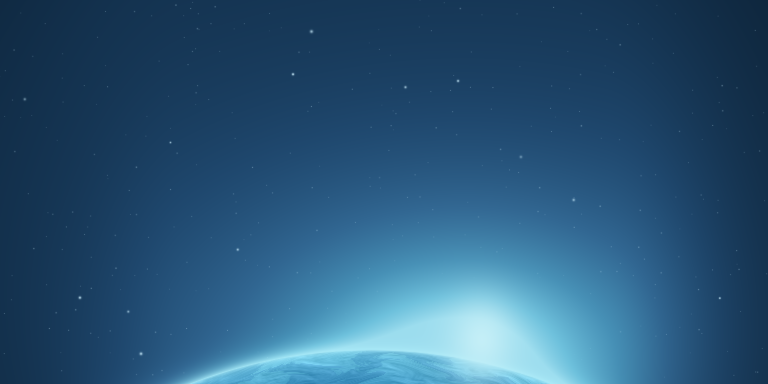
Give the GLSL for this background, as a Shadertoy shader.

```glsl
// A planet's lit horizon under a deep blue starry sky, with a sunrise at its limb.
// One elliptical light field drives a colour ramp; a disc distance gives the planet
// and its halo, warped sines shape the land, and hashed cells scatter the stars.

const vec2 PLANET_CENTRE = vec2(0.966, -1.2085);
const float PLANET_RADIUS = 1.297;
const vec2 SUN = vec2(1.255, 0.115);
const vec3 RIM_COLOUR = vec3(0.68, 0.93, 0.98);
const vec3 SUN_COLOUR = vec3(0.78, 0.94, 0.97);
const vec3 RAMP[6] = vec3[6](
    vec3(0.065, 0.175, 0.28), vec3(0.12, 0.28, 0.43), vec3(0.19, 0.40, 0.57),
    vec3(0.27, 0.56, 0.71), vec3(0.42, 0.75, 0.86), vec3(0.65, 0.89, 0.95));

vec3 hash3(vec2 cell) {
    vec3 q = fract(cell.xyx * vec3(0.1031, 0.1030, 0.0973));
    q += dot(q, q.yxz + 33.33);
    return fract((q.xxy + q.yzz) * q.zyx);
}

// Blend through the ramp; each whole level is one colour stop.
vec3 rampColour(float level) {
    vec3 colour = RAMP[0];
    for (int i = 1; i < 6; i++) {
        colour = mix(colour, RAMP[i], clamp(level - float(i - 1), 0.0, 1.0));
    }
    return colour;
}

// Wide glow above the horizon, dimmed towards both sides.
float skyLight(vec2 p) {
    float reach = length((p - vec2(1.2, 0.06)) * vec2(0.75, 1.15));
    float sides = 1.0 - 0.6 * smoothstep(0.55, 1.05, abs(p.x - 1.03));
    return min(6.6 * exp(-2.6 * reach) * sides, 4.7);
}

// One star per chosen cell, as a soft round point.
float starLayer(vec2 p, float cells, float share, float radius, float pixel) {
    vec2 grid = p * cells;
    vec3 rnd = hash3(floor(grid) + cells);
    float dist = length(fract(grid) - 0.2 - 0.6 * rnd.xy) / cells;
    float size = max(radius * (0.6 + 0.4 * rnd.x), 0.55 * pixel);
    float chosen = step(1.0 - share, rnd.z);
    return chosen * mix(0.4, 1.0, rnd.y) * exp(-dist * dist / (size * size));
}

// Layered sines, each octave bending the next.
float landHeight(vec2 p) {
    float height = 0.0;
    float weight = 0.5;
    for (int i = 0; i < 5; i++) {
        p += 0.45 * sin(p.yx * 1.7 + float(i) * 2.1);
        height += weight * sin(p.x) * cos(p.y);
        p = mat2(1.6, 1.2, -1.2, 1.6) * p;
        weight *= 0.55;
    }
    return height;
}

// Pale sea with slightly darker, relief-lit land, seen at a slant.
vec3 surfaceColour(vec2 p, float depth) {
    vec2 ground = vec2((p.x - 0.95) * 13.0, depth * 48.0);
    float height = landHeight(ground);
    float relief = height - landHeight(ground + vec2(0.12, -0.2));
    float land = smoothstep(0.0, 0.12, height);
    vec3 colour = mix(vec3(0.42, 0.77, 0.89), vec3(0.25, 0.60, 0.77),
                      smoothstep(0.0, 0.10, depth));
    colour = mix(colour, colour * vec3(0.80, 0.88, 0.93), land);
    return colour + 0.18 * clamp(relief, -0.5, 0.5);
}

void mainImage(out vec4 fragColor, in vec2 fragCoord) {
    float pixel = 1.0 / iResolution.y;
    vec2 p = fragCoord * pixel;
    p.x += 1.0 - 0.5 * iResolution.x * pixel;

    // Sky and corner shading
    float light = skyLight(p);
    float altitude = length(p - PLANET_CENTRE) - PLANET_RADIUS;
    float halo = exp(-max(altitude, 0.0) / 0.035);
    vec3 colour = rampColour(min(light + 1.5 * halo, 4.8));
    colour *= 1.0 - 0.22 * smoothstep(0.75, 1.4, length(p - vec2(0.9, 0.45)));

    // Stars fade inside the glow
    float stars = 0.32 * starLayer(p, 19.0, 0.24, 0.0022, pixel);
    stars += 0.22 * starLayer(p + 3.7, 31.0, 0.10, 0.0018, pixel);
    stars += 0.9 * starLayer(p + 1.3, 7.0, 0.14, 0.0042, pixel);
    stars *= 1.0 - smoothstep(1.8, 4.2, light);
    colour = mix(colour, vec3(0.80, 0.94, 1.0), clamp(stars, 0.0, 1.0));

    // Planet disc and bright rim
    float disc = 1.0 - smoothstep(-pixel, pixel, altitude);
    colour = mix(colour, surfaceColour(p, max(-altitude, 0.0)), disc);
    float rimWidth = altitude > 0.0 ? 0.012 : 0.007;
    float rim = exp(-abs(altitude) / rimWidth);
    colour = mix(colour, RIM_COLOUR, 0.8 * rim);

    // Sunrise bloom over the limb
    vec2 toSun = (p - SUN) * vec2(1.0, 0.8);
    float bloom = 0.75 * exp(-dot(toSun, toSun) / 0.007);
    bloom += 0.18 * exp(-length(toSun) / 0.11);
    colour = mix(colour, SUN_COLOUR, clamp(bloom, 0.0, 1.0));

    fragColor = vec4(colour, 1.0);
}
```
